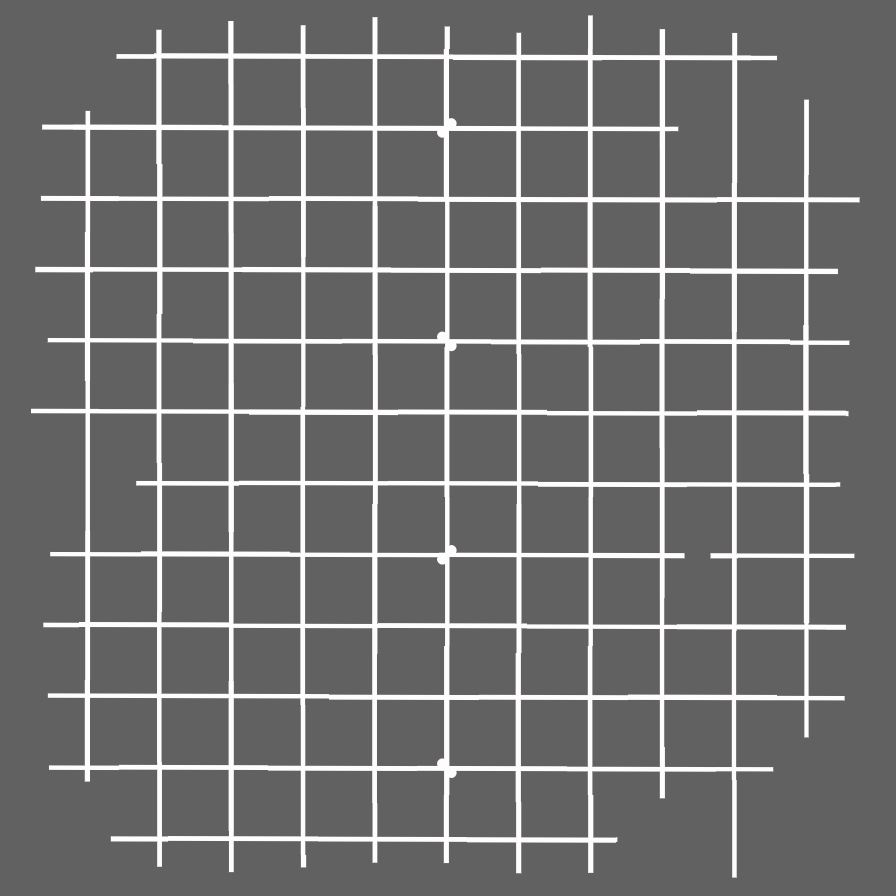
This pattern is drawn by a three.js fragment shader. Its source:

```glsl
// Hand-ruled white grid of 11 columns and 12 rows on flat grey, with ragged ends.
// Each line is the signed distance to a strip whose width and offset change by segment;
// worn gaps are subtracted and paired dots sit on every third crossing of the middle column.
varying vec2 vUv;

const vec3 GROUND = vec3(0.38);
const vec3 LINE = vec3(0.995, 0.99, 0.99);

const vec2 COUNT = vec2(11.0, 12.0);
const vec2 FIRST = vec2(0.0977, 0.0632);     // first column x, first row y
const vec2 STEP = vec2(0.0802, 0.0794);      // spacing of columns, rows
const float ROW_TILT = 0.0026;               // rows sink slightly to the right

const float HALF_WIDTH = 0.0027;
const float WIDTH_VARY = 0.25;
const float WOBBLE = 0.0011;
const float SEGMENTS = 6.0;

const vec2 COLUMN_ENDS = vec2(0.027, 0.976); // bottom, top
const vec2 ROW_ENDS = vec2(0.045, 0.946);    // left, right
const float OUTER_INSET = 0.09;              // outermost lines are shorter
const float END_JITTER = 0.028;

const float DOT_RADIUS = 0.0059;
const float DOT_OFFSET = 0.0050;

float hash(vec2 p) {
  vec3 q = fract(vec3(p.xyx) * 0.1031);
  q += dot(q, q.yzx + 33.33);
  return fract((q.x + q.y) * q.z);
}

float nearestLine(float x, float first, float spacing, float count) {
  return clamp(floor((x - first) / spacing + 0.5), 0.0, count - 1.0);
}

// Signed distance to line n: a strip with stepped edges and uneven ends
float stroke(float along, float across, float n, float count, vec2 ends, float seed) {
  float segment = floor(along * SEGMENTS + hash(vec2(n, seed)));
  vec2 key = vec2(n + seed, segment);
  float halfWidth = HALF_WIDTH * (1.0 + WIDTH_VARY * (hash(key + 3.7) - 0.5));
  float offset = WOBBLE * (hash(key + 8.1) - 0.5);

  float t = abs(2.0 * n / (count - 1.0) - 1.0);
  float inset = OUTER_INSET * pow(t, 12.0);
  float low = ends.x + inset + END_JITTER * (hash(vec2(n, seed + 1.0)) - 0.5);
  float high = ends.y - inset + END_JITTER * (hash(vec2(n, seed + 2.0)) - 0.5);
  return max(abs(across - offset) - halfWidth, max(low - along, along - high));
}

// Removes the stretch from a to b, only on the chosen line
float wear(float d, float n, float chosen, float along, float a, float b) {
  float gap = min(along - a, b - along);
  return abs(n - chosen) < 0.5 ? max(d, gap) : d;
}

// Two dots on opposite sides of a crossing, the diagonal flipping with side
float dotPair(vec2 q, float side) {
  q.x *= side;
  q *= q.x + q.y < 0.0 ? -1.0 : 1.0;
  return length(q - DOT_OFFSET) - DOT_RADIUS;
}

void main() {
  vec2 p = vUv;
  float pixel = max(fwidth(vUv.x), 0.00001);
  float rowY = p.y + ROW_TILT * (p.x - 0.5);

  float column = nearestLine(p.x, FIRST.x, STEP.x, COUNT.x);
  float row = nearestLine(rowY, FIRST.y, STEP.y, COUNT.y);
  vec2 q = vec2(p.x, rowY) - FIRST - STEP * vec2(column, row);

  // Columns, two of them worn away at the foot
  float columns = stroke(p.y, q.x, column, COUNT.x, COLUMN_ENDS, 11.0);
  columns = wear(columns, column, 8.0, p.y, -1.0, 0.109);
  columns = wear(columns, column, 10.0, p.y, -1.0, 0.177);

  // Rows, with one inner gap and some lost ends
  float rows = stroke(p.x, q.y, row, COUNT.y, ROW_ENDS, 47.0);
  rows = wear(rows, row, 0.0, p.x, 0.689, 2.0);
  rows = wear(rows, row, 1.0, p.x, 0.863, 2.0);
  rows = wear(rows, row, 4.0, p.x, 0.764, 0.793);
  rows = wear(rows, row, 5.0, p.x, -1.0, 0.152);
  rows = wear(rows, row, 10.0, p.x, 0.757, 2.0);

  // Dots along the middle column
  float d = min(columns, rows);
  bool dotted = abs(mod(row, 3.0) - 1.0) < 0.5 && abs(column - 5.0) < 0.5;
  float side = mod(row, 2.0) > 0.5 ? -1.0 : 1.0;
  if (dotted) d = min(d, dotPair(q, side));

  float ink = clamp(0.5 - d / pixel, 0.0, 1.0);
  gl_FragColor = vec4(mix(GROUND, LINE, ink), 1.0);
}
```
